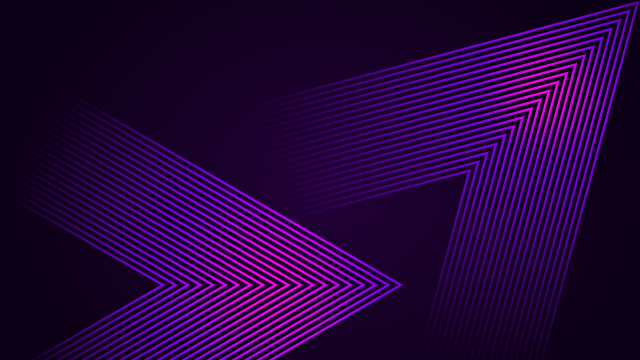
Write a Shadertoy shader that draws this background.

```glsl
// Two bundles of nested neon chevrons on a dark violet vignette.
// Each bundle repeats one V-shaped distance at an even pitch; a radial
// glow tints its strokes from magenta to violet and fades out the arms.

const int   STROKES    = 20;
const float PITCH      = 0.01738;   // distance between neighbouring strokes
const float HALF_WIDTH = 0.0033;
const float HALF_ANGLE = radians(30.0);

const vec3 CENTRE_VIOLET = vec3(0.130, 0.0, 0.215);
const vec3 EDGE_VIOLET   = vec3(0.048, 0.0, 0.085);
const vec3 HOT_MAGENTA   = vec3(0.97, 0.02, 0.90);
const vec3 NEON_VIOLET   = vec3(0.53, 0.01, 0.97);

// Signed depth inside a V whose tip points along the heading angle
float chevronDepth(vec2 p, vec2 tip, float heading) {
    vec2 axis = vec2(cos(heading), sin(heading));
    vec2 back = tip - p;
    float along  = dot(back, axis);
    float across = abs(dot(back, vec2(-axis.y, axis.x)));
    return along * sin(HALF_ANGLE) - across * cos(HALF_ANGLE);
}

// Coverage of the evenly spaced strokes, antialiased over one pixel
float strokeMask(float depth, float pixel) {
    float index = clamp(round(depth / PITCH), 0.0, float(STROKES - 1));
    float dist = abs(depth - index * PITCH);
    return clamp(0.5 + (HALF_WIDTH - dist) / pixel, 0.0, 1.0);
}

// Radial light: rgb is the tint, alpha the opacity
vec4 neonGlow(vec2 p, vec2 centre, float hotRadius, vec2 fade) {
    float d = length(p - centre);
    vec3 tint = mix(HOT_MAGENTA, NEON_VIOLET, smoothstep(0.02, hotRadius, d));
    return vec4(tint, 1.0 - smoothstep(fade.x, fade.y, d));
}

vec3 paintChevrons(vec3 base, vec2 p, vec2 tip, float heading, vec4 glow, float pixel) {
    float mask = strokeMask(chevronDepth(p, tip, heading), pixel);
    return mix(base, glow.rgb, mask * glow.a);
}

vec3 vignette(vec2 uv) {
    float d = length((uv - vec2(0.51, 0.48)) * vec2(2.0, 1.35));
    return mix(CENTRE_VIOLET, EDGE_VIOLET, clamp(d, 0.0, 1.0));
}

void mainImage(out vec4 fragColor, in vec2 fragCoord) {
    float pixel = 1.0 / iResolution.y;
    vec2 p = fragCoord * pixel;
    vec3 color = vignette(fragCoord / iResolution.xy);

    // Upper right bundle, aimed at the corner
    vec4 cornerGlow = neonGlow(p, vec2(1.516, 0.745), 0.22, vec2(0.0, 0.88));
    color = paintChevrons(color, p, vec2(1.771, 0.993), radians(45.0), cornerGlow, pixel);

    // Lower left bundle, aimed to the right
    vec4 sideGlow = neonGlow(p, vec2(0.755, 0.205), 0.34, vec2(0.18, 0.83));
    color = paintChevrons(color, p, vec2(1.1134, 0.2083), 0.0, sideGlow, pixel);

    fragColor = vec4(color, 1.0);
}
```
